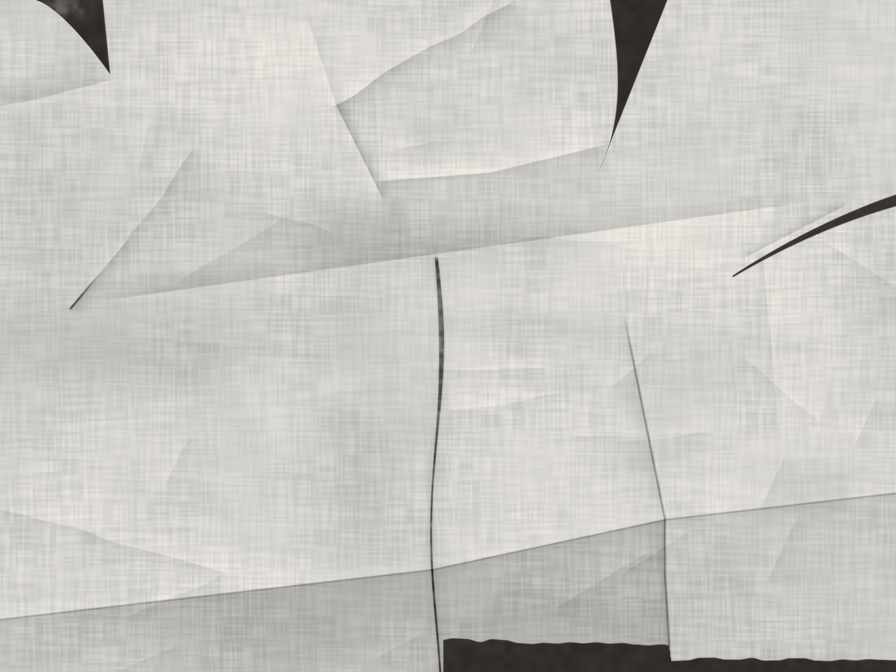
A WebGL 1 fragment shader for this texture:

```glsl
precision highp float;
// Overlapping sheets of creased white linen, with seams and dark gaps between them.
uniform vec2 u_resolution;

const float SPAN = 5.76;                       // canvas height in drawing units
const vec3 LINEN_TINT = vec3(1.0, 0.99, 0.962);
const vec3 GAP_COLOR = vec3(0.19, 0.18, 0.17);
const float BASE_TONE = 0.83;
const float WEAVE = 0.075;
const float MOTTLE = 0.10;
const float CRUMPLE = 0.045;

float px;                                      // one pixel in drawing units

float hash(vec2 p) {
  p = fract(p * vec2(0.1031, 0.1137));
  p += dot(p, p.yx + 33.33);
  return fract((p.x + p.y) * p.x * 7.13);
}

float noise(vec2 p) {
  vec2 i = floor(p), f = fract(p);
  f = f * f * (3.0 - 2.0 * f);
  return mix(mix(hash(i), hash(i + vec2(1, 0)), f.x),
             mix(hash(i + vec2(0, 1)), hash(i + vec2(1, 1)), f.x), f.y);
}

float fbm(vec2 p) {
  float sum = 0.0, amp = 0.5;
  for (int i = 0; i < 4; i++) {
    sum += amp * noise(p);
    p = mat2(1.6, 1.2, -1.2, 1.6) * p + 7.3;
    amp *= 0.5;
  }
  return sum;
}

float inside(float d) { return smoothstep(-px, px, d); }
float line(float d, float w) { return 1.0 - smoothstep(w - px, w + px, abs(d)); }
float blob(vec2 p, vec2 c, vec2 r) { p = (p - c) / r; return exp(-dot(p, p)); }

// One-sided falloff: below an edge drawn rightward, left of one drawn downward.
float side(vec2 p, vec2 a, vec2 b, float w) {
  float len = length(b - a);
  vec2 u = (b - a) / len;
  float t = dot(p - a, u), d = dot(p - a, vec2(-u.y, u.x));
  float ends = smoothstep(-0.06, 0.06, t) * smoothstep(-0.06, 0.06, len - t);
  return inside(d) * exp(-max(d, 0.0) / w) * ends;
}

// A fold is dark on its positive side and light on the other.
float fold(vec2 p, vec2 a, vec2 b, float w, float dark, float light) {
  return light * side(p, b, a, w) - dark * side(p, a, b, w);
}

float crumples(vec2 p) {
  float sum = 0.0;
  for (int i = 0; i < 22; i++) {
    float k = float(i) + 1.0;
    vec2 c = vec2(hash(vec2(k, 3.7)) * 7.7, hash(vec2(k, 19.1)) * SPAN);
    float ang = hash(vec2(k, 41.3)) * 2.4 - 1.6;
    vec2 h = vec2(cos(ang), sin(ang)) * (0.2 + 0.35 * hash(vec2(k, 57.9)));
    sum += fold(p, c - h, c + h, 0.12, 0.7, 0.6);
  }
  return sum;
}

float broadLight(vec2 p) {
  float v = -0.08 * blob(p, vec2(3.1, 2.0), vec2(1.6, 0.35));
  v -= 0.06 * blob(p, vec2(1.2, 2.9), vec2(1.7, 0.4));
  v -= 0.05 * blob(p, vec2(4.5, 2.82), vec2(0.75, 0.16));
  v -= 0.05 * blob(p, vec2(0.3, 1.7), vec2(0.8, 0.9));
  v -= 0.04 * blob(p, vec2(3.1, 4.1), vec2(0.5, 0.7));
  v += 0.04 * blob(p, vec2(5.9, 2.3), vec2(1.2, 0.5));
  v += 0.03 * blob(p, vec2(4.6, 3.6), vec2(0.8, 0.9));
  v += 0.03 * blob(p, vec2(2.1, 0.5), vec2(0.8, 0.5));
  return v;
}

void main() {
  px = SPAN / u_resolution.y;
  vec2 p = vec2(gl_FragCoord.x, u_resolution.y - gl_FragCoord.y) * px;
  vec2 q = p + 0.05 * (vec2(noise(p * 3.0), noise(p * 3.0 + 40.0)) - 0.5);

  // Cloth surface
  float weave = noise(p * vec2(5.0, 55.0)) + noise(p * vec2(55.0, 5.0) + 9.0) - 1.0;
  float tone = BASE_TONE + broadLight(p) + CRUMPLE * crumples(q);
  tone += MOTTLE * (fbm(q * vec2(1.3, 1.9)) - 0.47) + WEAVE * weave * (0.4 + 0.6 * noise(p * 2.0));

  // Seams as curves: two across, two down
  float across = p.y - (2.70 - 0.14 * p.x);
  float hem = p.y - (5.31 - 0.115 * p.x - 0.1 * clamp(p.x - 3.7, 0.0, 2.0));
  float slit = p.x - (3.74 + 0.045 * sin((p.y - 2.2) * 2.0));
  float tuck = p.x - (5.35 + 0.2 * clamp(p.y - 2.7, 0.0, 1.75) + 0.06 * max(p.y - 4.9, 0.0));
  float reach = smoothstep(0.5, 1.5, p.x) * (1.0 - smoothstep(6.2, 7.2, p.x));
  tone += reach * mix(-0.09 * exp(min(across, 0.0) / 0.13), 0.035 * exp(-max(across, 0.0) / 0.2), inside(across));
  float under = inside(hem);
  float depth = mix(0.07 + 0.08 * blob(p, vec2(2.7, 5.3), vec2(1.3, 0.4)), 0.11, inside(slit));
  depth = mix(depth, 0.04, inside(tuck));
  tone -= under * (depth + 0.05 * exp(-max(hem, 0.0) / 0.08));
  tone += (1.0 - under) * 0.03 * exp(min(hem, 0.0) / 0.12) - 0.16 * line(hem, 0.008);
  float slitOn = smoothstep(2.18, 2.25, p.y);
  float slitWidth = 0.008 + 0.014 * blob(p, vec2(3.76, 2.85), vec2(1.0, 0.65));
  tone -= slitOn * (0.42 * line(slit, slitWidth) * (0.75 + 0.5 * noise(p * 22.0)) + 0.07 * exp(-abs(slit) / 0.05));
  float tuckOn = smoothstep(2.6, 3.1, p.y);
  tone -= tuckOn * (0.24 * line(tuck, 0.009) + 0.07 * (1.0 - inside(tuck)) * exp(min(tuck, 0.0) / 0.09));

  // Folded flaps and long creases
  tone += fold(q, vec2(1.65, 1.3), vec2(1.1, 2.05), 0.09, -0.03, -0.07);
  tone += fold(p, vec2(1.1, 2.05), vec2(0.6, 2.65), 0.07, -0.03, -0.13);
  tone -= 0.4 * line(p.x - 0.6 - (2.65 - p.y) * 0.83, 0.012) * smoothstep(2.3, 2.6, p.y) * inside(2.65 - p.y);
  tone += fold(p, vec2(2.65, 0.2), vec2(2.88, 0.9), 0.1, -0.03, -0.05);
  tone += fold(p, vec2(2.88, 0.9), vec2(3.27, 1.68), 0.05, -0.04, -0.16);
  tone += fold(q, vec2(2.85, 0.92), vec2(3.5, 0.52), 0.11, 0.13, 0.04);
  tone += fold(q, vec2(3.5, 0.52), vec2(4.4, 0.0), 0.12, 0.09, 0.04);
  tone += fold(p, vec2(3.26, 1.55), vec2(4.2, 1.48), 0.12, 0.08, 0.08);
  tone += fold(p, vec2(4.2, 1.48), vec2(5.15, 1.25), 0.12, 0.07, 0.07);
  tone += fold(q, vec2(0.0, 0.92), vec2(0.94, 0.7), 0.15, -0.03, -0.07);
  tone += fold(q, vec2(0.0, 4.35), vec2(1.95, 4.92), 0.2, 0.05, 0.03);
  tone += fold(q, vec2(6.55, 2.2), vec2(6.7, 3.7), 0.08, 0.04, 0.02);
  tone += fold(p, vec2(6.4, 2.2), vec2(7.25, 1.76), 0.06, -0.04, -0.1);

  // Gaps showing the dark table
  float left = mix(0.30, 0.94, pow(clamp(p.y / 0.63, 0.0, 1.0), 0.7));
  float gap = inside(min(p.x - left, 0.88 + 0.1 * p.y - p.x)) * inside(0.63 - p.y);
  left = 5.23 + 0.14 * p.y - 0.095 * p.y * p.y * p.y;
  gap = max(gap, inside(min(p.x - left, 5.72 - 0.4 * p.y - p.x)) * inside(1.46 - p.y));
  float s = p.x - 6.28;
  float sliver = 0.008 + 0.03 * max(s, 0.0) - abs(p.y - 2.37 + 0.62 * s - 0.11 * s * s);
  gap = max(gap, inside(sliver) * inside(s) * 0.95);
  float fray = 0.035 * (noise(vec2(p.x * 9.0, 2.0)) - 0.5);
  float rim = mix(5.48 + 0.04 * smoothstep(3.8, 4.8, p.x), 5.65, inside(tuck)) + fray;
  gap = max(gap, inside(p.y - rim) * inside(p.x - 3.8));
  float dust = 0.25 * blob(p, vec2(0.55, 0.06), vec2(0.18, 0.09)) * noise(p * 20.0);
  vec3 table = GAP_COLOR + dust + 0.04 * (noise(p * 14.0) - 0.5);

  gl_FragColor = vec4(mix(clamp(tone, 0.0, 0.93) * LINEN_TINT, table, gap), 1.0);
}
```
